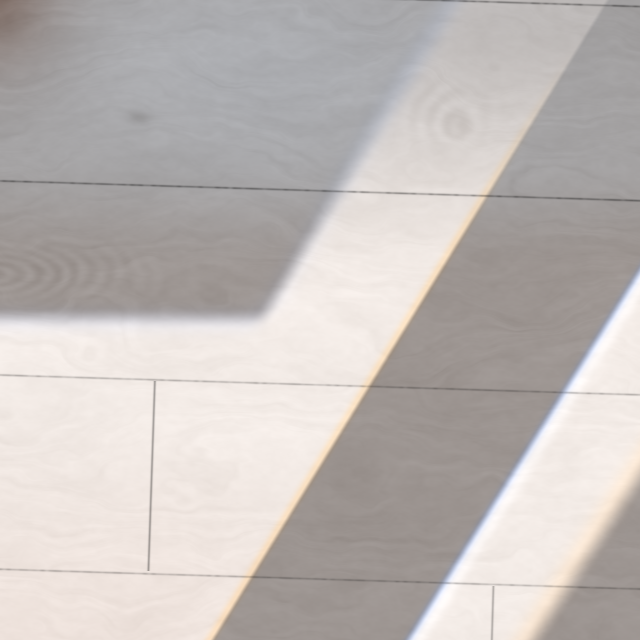
Write a WebGL 1 fragment shader that draws this texture.

```glsl
precision highp float;
uniform vec2 u_resolution;

// Floor layout, measured from the top left corner
const float PLANK_HEIGHT = 0.3034;
const float PLANK_OFFSET = -0.0208;
const float PLANK_SLOPE = 0.031;
const float SEAM_WIDTH = 0.0017;

// Shadow edges: x at the top, change of x per unit of y
const vec2 PANEL_EDGE = vec2(0.708, -0.597);
const vec2 BAR_LEFT = vec2(0.9495, -0.6175);
const vec2 BAR_RIGHT = vec2(1.2656, -0.6275);
const vec2 CORNER_EDGE = vec2(1.4794, -0.646);
const float PANEL_BOTTOM = 0.493;

const vec3 SUN_FAR = vec3(0.74, 0.725, 0.72);
const vec3 SUN_NEAR = vec3(0.95, 0.92, 0.90);
const vec3 SUN_PINK = vec3(0.935, 0.89, 0.865);
const vec3 SHADE_COOL = vec3(0.67, 0.675, 0.69);
const vec3 SHADE_GREY = vec3(0.635, 0.625, 0.625);
const vec3 SHADE_WARM = vec3(0.61, 0.58, 0.565);
const vec3 CORNER_BROWN = vec3(0.50, 0.43, 0.40);

float hash(vec2 p) {
  p = fract(p * vec2(0.1031, 0.1137));
  p += dot(p, p.yx + 33.33);
  return fract((p.x + p.y) * p.x * 7.31);
}

float noise(vec2 p) {
  vec2 i = floor(p), f = fract(p);
  f = f * f * (3.0 - 2.0 * f);
  return mix(mix(hash(i), hash(i + vec2(1.0, 0.0)), f.x),
             mix(hash(i + vec2(0.0, 1.0)), hash(i + 1.0), f.x), f.y);
}

float fbm(vec2 p) {
  float sum = 0.0, amp = 0.5;
  for (int i = 0; i < 4; i++) {
    sum += amp * noise(p);
    p = p * 2.03 + 17.3;
    amp *= 0.5;
  }
  return sum;
}

float bell(float d, float w) { return exp(-d * d / (w * w)); }

// Signed distance to a slanted edge, positive on its right
float edgeDistance(vec2 p, vec2 edge) {
  return (p.x - edge.x - edge.y * p.y) * inversesqrt(1.0 + edge.y * edge.y);
}

float blob(vec2 p, vec2 centre, vec2 radius) {
  vec2 d = (p - centre) / radius;
  return exp(-dot(d, d));
}

// Short dark line across one plank
float buttJoint(vec2 p, float x, float lean, float top, float bottom) {
  float line = bell(p.x - x - lean * (p.y - top), SEAM_WIDTH * 1.1);
  return line * step(top, p.y) * step(p.y, bottom);
}

// Fine streaks, growth rings and knots
float woodGrain(vec2 p, float plank) {
  vec2 g = vec2(p.x, p.y - PLANK_SLOPE * p.x);
  float warp = fbm(g * vec2(5.0, 9.0) + plank * 7.0) - 0.47;
  float grain = 0.055 * (fbm(vec2(g.x * 9.0, g.y * 75.0 + warp * 14.0) + plank * 31.0) - 0.47);
  grain += 0.025 * (fbm(g * vec2(70.0, 120.0)) - 0.47) + 0.04 * warp;
  vec2 r = (p - vec2(-0.02, 0.43)) * vec2(1.0, 2.6);
  grain += 0.022 * sin(length(r) * 210.0 + warp * 9.0) * blob(p, vec2(0.07, 0.425), vec2(0.15, 0.035));
  vec2 k = (p - vec2(0.71, 0.20)) * vec2(1.0, 0.8);
  grain += 0.02 * sin(length(k) * 230.0 + warp * 16.0) * blob(p, vec2(0.70, 0.18), vec2(0.06, 0.055));
  grain -= 0.035 * blob(p, vec2(0.714, 0.198), vec2(0.025, 0.02));
  grain -= 0.07 * blob(p, vec2(0.216, 0.184), vec2(0.020, 0.012));
  grain -= 0.025 * blob(p, vec2(0.90, 0.72), vec2(0.03, 0.02)) * noise(p * 90.0);
  return grain;
}

void main() {
  vec2 p = gl_FragCoord.xy / u_resolution;
  p.y = 1.0 - p.y;

  // Sunlit patches and soft shadow edges
  float panelSide = edgeDistance(p, PANEL_EDGE);
  float panelBase = p.y - PANEL_BOTTOM - 0.004 * p.x;
  float barLeft = edgeDistance(p, BAR_LEFT);
  float barRight = edgeDistance(p, BAR_RIGHT);
  float corner = edgeDistance(p, CORNER_EDGE);
  float sideBlur = mix(0.026, 0.016, smoothstep(0.0, 0.45, p.y));
  float panel = (1.0 - smoothstep(-sideBlur, sideBlur, panelSide)) * (1.0 - smoothstep(-0.014, 0.021, panelBase));
  float leftSun = (1.0 - panel) * (1.0 - smoothstep(-0.004, 0.004, barLeft));
  float rightSun = smoothstep(-0.006, 0.007, barRight) * (1.0 - smoothstep(-0.019, 0.019, corner));
  float sun = leftSun + rightSun;

  // Base tones
  vec3 lit = mix(SUN_FAR, SUN_NEAR, smoothstep(-0.02, 0.46, p.y));
  lit = mix(lit, SUN_PINK, smoothstep(0.60, 1.0, p.y) * (1.0 - smoothstep(0.2, 0.7, p.x)));
  vec3 shade = mix(SHADE_GREY, SHADE_WARM, smoothstep(0.24, 0.42, p.y));
  shade = mix(shade, SHADE_COOL, blob(p, vec2(0.42, 0.10), vec2(0.38, 0.20)));
  shade = mix(shade, CORNER_BROWN, blob(p, vec2(-0.02, -0.02), vec2(0.10, 0.12)));
  vec3 color = mix(shade, lit, sun);

  // Coloured fringes along the light
  float fringe = smoothstep(0.05, 0.40, p.y);
  color += vec3(0.03, -0.035, -0.13) * bell(barLeft + 0.004, 0.007) * fringe;
  color += vec3(-0.07, -0.01, 0.09) * bell(barRight - 0.001, 0.007);
  color += vec3(0.04, 0.05, 0.06) * bell(barRight - 0.014, 0.010);
  color += vec3(0.03, -0.01, -0.06) * bell(corner + 0.012, 0.018);
  color += vec3(-0.02, 0.0, 0.035) * bell(panelBase - 0.007, 0.018) * (1.0 - smoothstep(-0.02, 0.02, panelSide));
  color += vec3(-0.015, 0.0, 0.025) * bell(panelSide, 0.018) * (1.0 - smoothstep(0.47, 0.51, p.y));

  // Planks, seams and joints
  float row = (p.y - PLANK_OFFSET - PLANK_SLOPE * p.x) / PLANK_HEIGHT;
  float seamDistance = (fract(row + 0.5) - 0.5) * PLANK_HEIGHT;
  float seam = bell(seamDistance, SEAM_WIDTH) * (0.65 + 0.5 * noise(vec2(p.x * 150.0, floor(row + 0.5))));
  seam *= mix(1.0, 0.65, smoothstep(0.35, 0.60, p.y));
  float joint = buttJoint(p, 0.242, -0.034, 0.595, 0.892) + 0.8 * buttJoint(p, 0.771, -0.03, 0.916, 1.1);
  color += woodGrain(p, floor(row)) * vec3(0.95, 1.0, 1.06);
  color *= 1.0 - 0.33 * seam - 0.32 * joint;

  gl_FragColor = vec4(clamp(color, 0.0, 1.0), 1.0);
}
```
